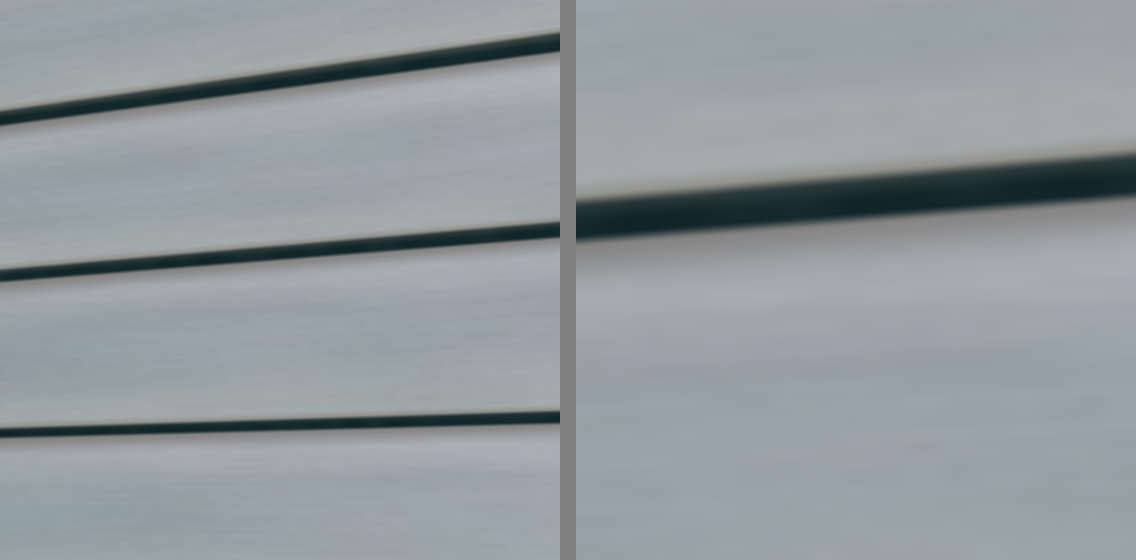
Left, the full canvas; right, a detail of the centre.
A Shadertoy shader for this texture:

```glsl
// Pale grey lap siding: wide soft panels split by dark gaps that fan out to the right.

float hash(vec2 p) {
    return fract(sin(dot(p, vec2(127.1, 311.7))) * 43758.5453);
}

float valueNoise(vec2 p) {
    vec2 cell = floor(p), f = fract(p);
    f = f * f * (3.0 - 2.0 * f);
    return mix(mix(hash(cell), hash(cell + vec2(1, 0)), f.x),
               mix(hash(cell + vec2(0, 1)), hash(cell + vec2(1, 1)), f.x), f.y);
}

void mainImage(out vec4 fragColor, in vec2 fragCoord) {
    vec2 uv = fragCoord / iResolution.xy;

    // Perspective rows: a gap lies at every whole value of row
    float spacing = mix(0.281, 0.335, uv.x);
    float row = (uv.y - mix(0.2265, 0.255, uv.x)) / spacing;
    float gapId = floor(row + 0.5);
    float height = fract(row);               // 0 at panel bottom, 1 at its top
    float dist = (row - gapId) * spacing;    // signed height above nearest gap

    // Panel: light foot, dull belly, light bluish shoulder
    vec3 belly = mix(vec3(0.575, 0.62, 0.64), vec3(0.61, 0.64, 0.665), uv.x);
    vec3 foot = vec3(0.635, 0.66, 0.665);
    vec3 shoulder = mix(vec3(0.625, 0.65, 0.67), vec3(0.665, 0.68, 0.71), uv.x);
    vec3 color = mix(foot, belly, smoothstep(0.06, 0.42, height));
    color = mix(color, shoulder, smoothstep(0.64, 0.83, height));
    color += 0.012 * smoothstep(0.3, 0.9, uv.y) * vec3(1.0, 0.6, 0.6);

    // Faint mottling, and streaks that follow the boards
    vec2 board = vec2(uv.x, row);
    color += 0.025 * (valueNoise(board * vec2(4.0, 7.0)) - 0.5);
    color += 0.014 * (valueNoise(board * vec2(9.0, 45.0) + 17.0) - 0.5);
    color += 0.012 * (valueNoise(uv * vec2(50.0, 110.0)) - 0.5);
    float tint = valueNoise(board * vec2(6.0, 10.0) + 41.0) - 0.5;
    color += 0.014 * tint * vec3(1.0, -0.3, 0.2);

    // Gap grows wider to the right and on higher rows
    float halfWidth = (0.0085 + 0.0023 * gapId) * mix(1.0, 1.28, uv.x);
    float below = -dist - halfWidth, above = dist - halfWidth;

    // Warm shadow under the gap, thin warm lip above it
    float shadow = step(dist, 0.0) * (1.0 - smoothstep(-0.004, 0.036, below));
    color = mix(color, vec3(0.49, 0.475, 0.465), 0.85 * shadow);
    float lip = step(0.0, dist) * (1.0 - smoothstep(0.0, 0.014, above));
    color = mix(color, vec3(0.54, 0.53, 0.49), 0.7 * lip);

    // Dark gap, its upper side greyer on higher rows
    float across = dist / halfWidth;
    vec3 gapColor = mix(vec3(0.07, 0.155, 0.165), vec3(0.27, 0.29, 0.28),
                        smoothstep(-0.2, 1.0, across) * (0.3 + 0.25 * gapId));
    gapColor += 0.03 * (valueNoise(board * vec2(30.0, 20.0)) - 0.5);
    float soft = max(0.0042, 1.0 / iResolution.y);
    float gap = 1.0 - smoothstep(-soft, soft, abs(dist) - halfWidth);
    color = mix(color, gapColor, gap);

    fragColor = vec4(color, 1.0);
}
```
